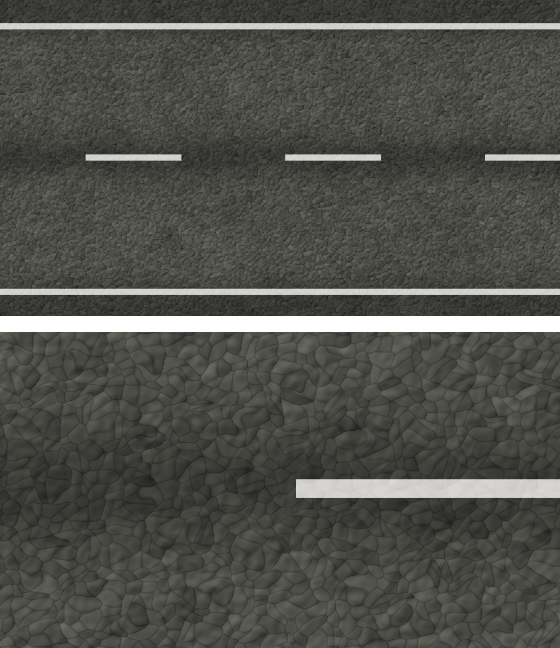
Top: the whole. Bottom: its middle third, enlarged.
This texture is drawn by a Shadertoy shader. Its source:

```glsl
// A two-lane asphalt road seen from above, with solid edge lines and a dashed centre line.
// Tilted, warped Voronoi chips and embossed noise form the rough surface;
// smooth bands darken the verges and the middle of the road.

// Layout, in units of the canvas height
const float BOTTOM_LINE_Y = 0.0767;
const float CENTRE_LINE_Y = 0.5015;
const float TOP_LINE_Y = 0.9167;
const float LINE_HALF_WIDTH = 0.0098;
const float DASH_PERIOD = 0.632;
const float DASH_HALF_LENGTH = 0.1516;
const float DASH_CENTRE_X = 0.4225;

// Colours and shading
const vec3 ASPHALT = vec3(0.298, 0.298, 0.277);
const vec3 PAINT = vec3(0.825, 0.820, 0.812);
const float VERGE_SHADE = 0.74;
const float CENTRE_DARKENING = 0.27;
const float CENTRE_SPREAD = 0.062;

// Surface grain
const float CHIP_DENSITY = 66.0;
const float GRAIN_DENSITY = 130.0;
const float CHIP_TILT = 0.22;
const float CRACK_DEPTH = 0.20;
const float EMBOSS_STRENGTH = 0.34;
const float BLOTCH_STRENGTH = 0.10;
const float PAINT_GRAIN = 0.10;
const vec2 LIGHT_DIR = vec2(-0.55, 0.83);

float hash(vec2 p) {
    vec3 q = fract(vec3(p.xyx) * 0.1031);
    q += dot(q, q.yzx + 33.33);
    return fract((q.x + q.y) * q.z);
}

vec2 hash2(vec2 p) {
    return vec2(hash(p), hash(p + 57.3));
}

float valueNoise(vec2 p) {
    vec2 cell = floor(p);
    vec2 f = fract(p);
    f = f * f * (3.0 - 2.0 * f);
    float low = mix(hash(cell), hash(cell + vec2(1.0, 0.0)), f.x);
    float high = mix(hash(cell + vec2(0.0, 1.0)), hash(cell + 1.0), f.x);
    return mix(low, high, f.y);
}

// Brightness offset of stone chips: random facet tilt, dark gaps between
float chipRelief(vec2 p) {
    vec2 cell = floor(p);
    float nearest = 9.0;
    float second = 9.0;
    vec2 toChip = vec2(0.0);
    vec2 chipId = vec2(0.0);
    for (int j = -1; j <= 1; j++) {
        for (int i = -1; i <= 1; i++) {
            vec2 id = cell + vec2(i, j);
            vec2 offset = id + hash2(id) - p;
            float d = length(offset);
            if (d < nearest) {
                second = nearest;
                nearest = d;
                toChip = offset;
                chipId = id;
            } else {
                second = min(second, d);
            }
        }
    }
    float facet = hash(chipId + 19.7) - 0.5 - 0.8 * dot(toChip, LIGHT_DIR);
    float crack = 1.0 - smoothstep(0.0, 0.22, second - nearest);
    return CHIP_TILT * facet - CRACK_DEPTH * (crack - 0.3);
}

// Total surface variation, centred on zero
float surfaceGrain(vec2 uv) {
    vec2 warp = vec2(valueNoise(uv * 45.0), valueNoise(uv * 45.0 + 31.0)) - 0.5;
    // Stretch the chips along a rising diagonal
    vec2 slanted = vec2(0.80 * uv.x + 0.45 * uv.y, 1.05 * uv.y - 0.50 * uv.x);
    float chips = chipRelief(slanted * CHIP_DENSITY + warp * 1.2 + 40.0);
    vec2 g = uv * GRAIN_DENSITY;
    float emboss = valueNoise(g) - valueNoise(g + LIGHT_DIR * 0.6);
    float blotch = valueNoise(uv * 22.0) + valueNoise(uv * 9.0 + 13.0) - 1.0;
    return chips + EMBOSS_STRENGTH * emboss + BLOTCH_STRENGTH * blotch;
}

// Broad light and dark bands across the road
float roadShade(float y) {
    float inside = min(y - BOTTOM_LINE_Y, TOP_LINE_Y - y);
    float lane = mix(VERGE_SHADE, 1.0, smoothstep(-0.025, 0.075, inside));
    float c = (y - CENTRE_LINE_Y) / CENTRE_SPREAD;
    return lane * (1.0 - CENTRE_DARKENING * exp(-c * c));
}

// Signed distance outside a painted band
float lineDistance(float y, float lineY) {
    return abs(y - lineY) - LINE_HALF_WIDTH;
}

void mainImage(out vec4 fragColor, in vec2 fragCoord) {
    vec2 uv = fragCoord / iResolution.y;
    float pixel = 1.0 / iResolution.y;
    float grain = surfaceGrain(uv);
    vec3 colour = ASPHALT * roadShade(uv.y) * (1.0 + grain);

    // Two solid edge lines and the repeated dashes
    float edges = min(lineDistance(uv.y, BOTTOM_LINE_Y), lineDistance(uv.y, TOP_LINE_Y));
    float dashX = (fract((uv.x - DASH_CENTRE_X) / DASH_PERIOD + 0.5) - 0.5) * DASH_PERIOD;
    float dash = max(lineDistance(uv.y, CENTRE_LINE_Y), abs(dashX) - DASH_HALF_LENGTH);
    float paint = 1.0 - smoothstep(-0.5 * pixel, 0.5 * pixel, min(edges, dash));

    colour = mix(colour, PAINT * (1.0 + PAINT_GRAIN * grain), paint);
    fragColor = vec4(clamp(colour, 0.0, 1.0), 1.0);
}
```
